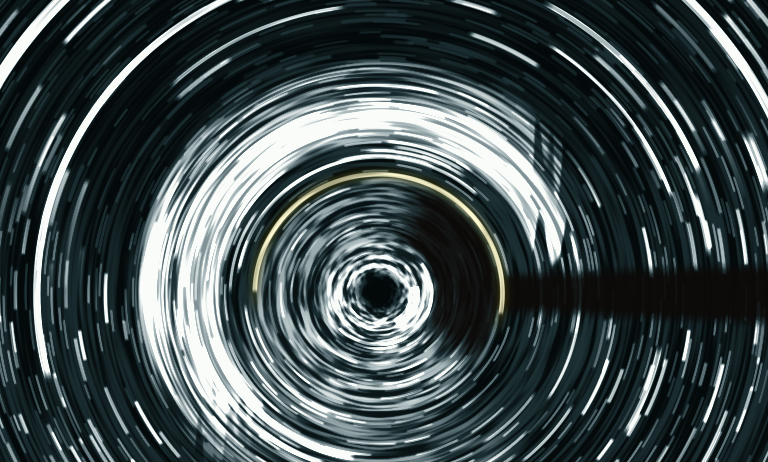
Reproduce this background procedurally as a WebGL 1 fragment shader.

```glsl
precision highp float;

uniform vec2 u_resolution;

const float TAU = 6.2831853;
const vec2 CENTER = vec2(0.493, 0.365);
const float SQUASH = 1.04;
const float DISC_RADIUS = 0.268;
const float BAND_INNER = 0.35, BAND_OUTER = 0.435, HALO_OUTER = 0.522;
const float JAG = 0.07;
const vec3 INK = vec3(0.012, 0.032, 0.036);
const vec3 TEAL = vec3(0.10, 0.175, 0.19);
const vec3 SLATE = vec3(0.35, 0.43, 0.45);
const vec3 SILVER = vec3(0.67, 0.73, 0.74);
const vec3 WHITE = vec3(0.98, 0.99, 0.98);
const vec3 UMBER = vec3(0.035, 0.008, 0.0);
const vec3 GOLD = vec3(1.0, 0.98, 0.82);
const vec3 OLIVE = vec3(0.24, 0.24, 0.06);

float hash(vec2 p) {
  return fract(sin(dot(p, vec2(127.1, 311.7))) * 43758.545);
}

float cornerSlope(vec2 cell, vec2 offset, float period) {
  float angle = TAU * hash(vec2(mod(cell.x, period), cell.y));
  return dot(vec2(cos(angle), sin(angle)), offset);
}

// Gradient noise that wraps along x
float noise(vec2 p, float period) {
  vec2 i = floor(p), f = fract(p), e = vec2(1.0, 0.0);
  vec2 w = f * f * (3.0 - 2.0 * f);
  float low = mix(cornerSlope(i, f, period), cornerSlope(i + e, f - e, period), w.x);
  float high = mix(cornerSlope(i + e.yx, f - e.yx, period), cornerSlope(i + 1.0, f - 1.0, period), w.x);
  return mix(low, high, w.y);
}

float between(float x, float lo, float hi, float soft) {
  return smoothstep(lo - soft, lo + soft, x) * (1.0 - smoothstep(hi - soft, hi + soft, x));
}

// Angles are in turns, counterclockwise from the right
float sector(float turn, float mid, float halfSpan, float soft) {
  float d = abs(fract(turn - mid + 0.5) - 0.5);
  return 1.0 - smoothstep(halfSpan - soft, halfSpan + soft, d);
}

float arc(vec2 polar, float radius, float halfWidth, float mid, float halfSpan) {
  float soft = 0.8 / u_resolution.y;
  float line = 1.0 - smoothstep(halfWidth - soft, halfWidth + soft, abs(polar.x - radius));
  return line * sector(polar.y, mid, halfSpan, 0.004);
}

// Random dashes, one lane per ring, of similar length at every radius
float trails(vec2 polar, float rings, float segments, float density) {
  float lane = floor(polar.x * rings);
  float count = max(3.0, floor(segments * 1.7 * lane / rings));
  float x = fract(polar.y + hash(vec2(lane, rings))) * count;
  vec2 id = vec2(floor(x), lane + rings);
  float across = 1.0 - smoothstep(0.15, 0.5, abs(fract(polar.x * rings) - 0.5));
  float along = between(fract(x), 0.04, mix(0.3, 0.95, hash(id + 17.0)), 0.03);
  return across * along * step(1.0 - density, hash(id)) * mix(0.4, 1.0, hash(id + 41.0));
}

vec3 tone(float v) {
  vec3 c = mix(INK, TEAL, smoothstep(0.0, 0.25, v));
  c = mix(c, SLATE, smoothstep(0.25, 0.5, v));
  c = mix(c, SILVER, smoothstep(0.5, 0.75, v));
  return mix(c, WHITE, smoothstep(0.75, 1.0, v));
}

void main() {
  vec2 p = (gl_FragCoord.xy - CENTER * u_resolution) / u_resolution.y;
  p.y *= SQUASH;
  float r = length(p);
  float turn = fract(atan(p.y, p.x) / TAU + 1.0);
  vec2 polar = vec2(r, turn);
  // Circular grain
  float grain = 0.5 + 0.6 * noise(vec2(turn * 5.0, r * 45.0), 5.0)
    + 0.85 * noise(vec2(turn * 11.0, r * 115.0), 11.0)
    + 0.5 * noise(vec2(turn * 30.0, r * 165.0), 30.0);
  grain = smoothstep(0.05, 0.95, grain);
  float jagged = turn + JAG * noise(vec2(p.x * 45.0, p.y * 3.0), 512.0);
  // Broad light levels
  float upper = sector(turn, 0.27, 0.2, 0.06);
  float lower = sector(turn, 0.69, 0.15, 0.06);
  float outside = smoothstep(0.47, 0.53, r);
  float level = mix(0.17 + 0.22 * lower, 0.13 - 0.06 * upper, outside);
  level = mix(level, 0.4 + 0.12 * lower, between(r, 0.045, DISC_RADIUS, 0.012));
  level += 0.2 * between(r, 0.055, 0.12, 0.012);
  float halo = between(r, BAND_INNER, HALO_OUTER, 0.02) * sector(jagged, 0.37, 0.255, 0.012);
  level = mix(level, mix(0.5, 0.8, sector(turn, 0.49, 0.11, 0.08)), halo);
  float light = level * (0.2 + 1.5 * grain);
  float band = between(r, BAND_INNER, BAND_OUTER, 0.016) * sector(jagged, 0.325, 0.283, 0.008);
  light = mix(light, 0.62 + 0.75 * grain, band);
  // Scattered dashes
  light += 0.5 * trails(polar, 125.0, 30.0, 0.33) * (1.0 - 0.6 * upper * outside);
  light += 0.95 * trails(polar, 82.0, 24.0, 0.24) * outside * (1.0 - 0.8 * upper);
  light += 0.9 * trails(polar, 64.0, 11.0, 0.26) * smoothstep(0.52, 0.64, r) * upper;
  light += 0.8 * trails(polar, 95.0, 9.0, 0.24) * between(r, 0.28, 0.5, 0.01);
  // Shadow strip to the right and dark side of the disc
  float strip = between(p.y, -0.025 - 0.05 * p.x, 0.035 + 0.03 * p.x, 0.02) * smoothstep(0.13, 0.17, p.x);
  float shade = sector(turn, 0.045, 0.15, 0.04) * between(r, 0.125, 0.258, 0.01);
  float shadow = max(strip, shade);
  light *= (1.0 - 0.87 * shadow) * smoothstep(0.02, 0.05, r);
  // Long bright arcs, from the rim inwards
  float arcs = arc(polar, 0.953, 0.014, 0.395, 0.05) + arc(polar, 0.941, 0.011, 0.1, 0.055);
  arcs += arc(polar, 0.872, 0.01, 0.055, 0.011) + arc(polar, 0.72, 0.006, 0.035, 0.014);
  arcs += arc(polar, 0.74, 0.008, 0.415, 0.125) + arc(polar, 0.746, 0.006, 0.115, 0.053);
  arcs += arc(polar, 0.67, 0.004, 0.105, 0.05) + 0.7 * arc(polar, 0.648, 0.004, 0.32, 0.05);
  arcs += 0.8 * arc(polar, 0.62, 0.006, 0.942, 0.025) + arc(polar, 0.4, 0.006, 0.625, 0.075);
  arcs += arc(polar, 0.372, 0.008, 0.635, 0.09) + 0.8 * arc(polar, 0.307, 0.004, 0.3, 0.17);
  arcs += arc(polar, 0.078, 0.011, 0.93, 0.1) + 0.8 * arc(polar, 0.115, 0.004, 0.86, 0.24);
  light += arcs * (0.7 + 0.45 * grain);
  // Colour and the golden ring
  vec3 color = tone(light);
  color += UMBER * shadow * (1.0 - smoothstep(0.1, 0.5, light));
  float glow = exp(-pow((r - DISC_RADIUS) / 0.013, 2.0)) * sector(turn, 0.235, 0.27, 0.03);
  color = mix(color, OLIVE, 0.65 * glow);
  color = mix(color, GOLD, arc(polar, DISC_RADIUS, 0.005, 0.235, 0.262) * (0.6 + 0.4 * grain));
  gl_FragColor = vec4(clamp(color, 0.0, 1.0), 1.0);
}
```
